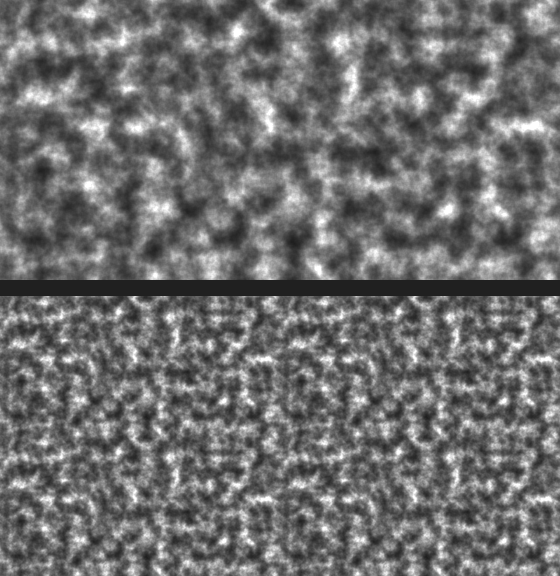
Top: one tile. Bottom: repeated 2 by 2.
This texture is drawn by a WebGL 2 fragment shader. Its source:

```glsl
#version 300 es
precision highp float;
// Soft grey cloud grain: several octaves of wrapping gradient noise,
// each shifted off the others' lattice, then mapped through an
// exponential tone curve that keeps darks compact and lights gentle.

#define CELLS_HIGH 10     // coarsest noise cells over the height
#define ASPECT 2          // cells across per cell up
#define OCTAVES 5
#define GAIN 0.5          // amplitude ratio between octaves
#define MID_GREY 0.415    // median brightness
#define CONTRAST 1.37     // strength of the tone curve
#define SEED 17u

uniform vec2 u_resolution;
out vec4 fragColor;

const float TAU = 6.2831853;

// Integer hash of a lattice point, scaled to 0..1
float hash(ivec2 cell, uint salt) {
    uint h = uint(cell.x) * 0x9E3779B1u ^ uint(cell.y) * 0x85EBCA77u ^ salt * 0xC2B2AE3Du;
    h = (h ^ (h >> 16)) * 0x7FEB352Du;
    h = (h ^ (h >> 15)) * 0x846CA68Bu;
    h ^= h >> 16;
    return float(h >> 8) / 16777216.0;
}

// Slope contribution of one lattice corner, wrapped at the period
float corner(ivec2 cell, vec2 delta, ivec2 period, uint salt) {
    float angle = TAU * hash(cell % period, salt);
    return dot(vec2(cos(angle), sin(angle)), delta);
}

// Periodic gradient noise; p must not be negative
float gradientNoise(vec2 p, ivec2 period, uint salt) {
    ivec2 cell = ivec2(floor(p));
    vec2 f = fract(p);
    vec2 blend = f * f * f * (f * (f * 6.0 - 15.0) + 10.0);
    float a = corner(cell, f, period, salt);
    float b = corner(cell + ivec2(1, 0), f - vec2(1.0, 0.0), period, salt);
    float c = corner(cell + ivec2(0, 1), f - vec2(0.0, 1.0), period, salt);
    float d = corner(cell + ivec2(1, 1), f - vec2(1.0, 1.0), period, salt);
    return mix(mix(a, b, blend.x), mix(c, d, blend.x), blend.y);
}

// Octave sum; doubling the period keeps every layer tileable
float cloud(vec2 uv) {
    ivec2 period = ivec2(ASPECT, 1) * CELLS_HIGH;
    float amplitude = 1.0;
    float sum = 0.0;
    for (int i = 0; i < OCTAVES; i++) {
        vec2 shift = fract(float(i) * vec2(0.381, 0.617));
        sum += amplitude * gradientNoise(uv * vec2(period) + shift, period, SEED + uint(i));
        period *= 2;
        amplitude *= GAIN;
    }
    return sum;
}

void main() {
    vec2 uv = gl_FragCoord.xy / u_resolution;
    float grey = MID_GREY * exp(CONTRAST * cloud(uv));
    fragColor = vec4(vec3(clamp(grey, 0.0, 1.0)), 1.0);
}
```
